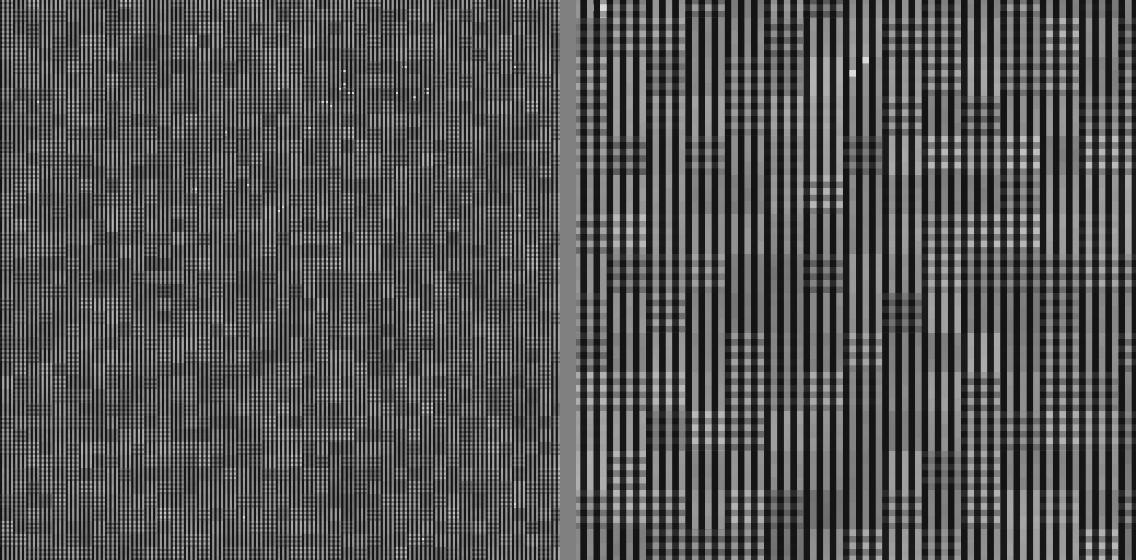
Left, the full canvas; right, a detail of the centre.
Reproduce this texture procedurally as a Shadertoy shader.

```glsl
// Fine grey mesh: bright vertical threads, faint cross gaps, patchy wear and a few glints.
#define REPEATS 128.0               // cells across and down
#define BLOCK_CELLS 3.0             // cells along one side of a worn patch
#define THREAD_WIDTH 0.50           // bright share of a cell
#define THREAD_SHIFT vec2(0.25)     // thread offset within a cell
#define GAP_COLOR vec3(0.08)
#define GAP_LIFT vec3(0.165)
#define THREAD_COLOR vec3(0.56)
#define GLINT_COLOR vec3(0.86)
#define BLOCK_VARIATION 0.22
#define CROSS_DEPTH 0.25            // darkest cross gap
#define GLINT_CENTER vec2(0.64, 0.83)

float hash(vec2 p) {
    vec3 q = fract(p.xyx * 0.1031);
    q += dot(q, q.yzx + 33.33);
    return fract((q.x + q.y) * q.z);
}

vec2 gradientAt(vec2 p) {
    float angle = 6.28318 * hash(p);
    return vec2(cos(angle), sin(angle));
}

float gradientNoise(vec2 p) {
    vec2 i = floor(p), f = fract(p);
    vec2 u = f * f * f * (f * (f * 6.0 - 15.0) + 10.0);
    vec2 e = vec2(1.0, 0.0);
    float low = mix(dot(gradientAt(i), f), dot(gradientAt(i + e.xy), f - e.xy), u.x);
    float high = mix(dot(gradientAt(i + e.yx), f - e.yx), dot(gradientAt(i + e.xx), f - e.xx), u.x);
    return mix(low, high, u.y);
}

// Soft band centred in each cell, one inside and zero outside
float band(float x, float width, float pixel) {
    float d = abs(fract(x) - 0.5) - 0.5 * width;
    return 1.0 - smoothstep(-0.5 * pixel, 0.5 * pixel, d);
}

void mainImage(out vec4 fragColor, in vec2 fragCoord) {
    vec2 uv = fragCoord / iResolution.xy;
    vec2 grid = uv * REPEATS;
    vec2 pixel = REPEATS / iResolution.xy;
    vec2 cell = floor(grid);
    vec2 block = floor(cell / BLOCK_CELLS);

    // Thread and row coverage
    vec2 shifted = grid - THREAD_SHIFT;
    float thread = band(shifted.x, THREAD_WIDTH, pixel.x);
    float row = band(shifted.y, THREAD_WIDTH, pixel.y);

    // Wear: each block has its own tone and depth of cross gaps
    float blockTone = hash(block + 7.0) + hash(block + 91.0) - 1.0;
    float broadTone = gradientNoise(uv * 9.0);
    float cellTone = hash(cell + 203.0) - 0.5;
    float tone = 1.0 + BLOCK_VARIATION * blockTone + 0.16 * broadTone + 0.06 * cellTone;
    float weave = smoothstep(0.35, 1.0, hash(block + 41.0) + 0.25 * broadTone);

    // Bright threads are cut by gaps, dark gaps are bridged by rows
    float cut = 1.0 + weave * (0.12 * row - CROSS_DEPTH * (1.0 - row));
    vec3 threadColor = THREAD_COLOR * tone * cut;
    float lift = row * smoothstep(0.0, 0.3, weave) + 0.4 * max(blockTone, 0.0);
    vec3 gapColor = mix(GAP_COLOR, GAP_LIFT, clamp(lift, 0.0, 1.0));
    vec3 color = mix(gapColor, threadColor, thread);

    // Sparse glints gather around one spot
    vec2 offset = (uv - GLINT_CENTER) / vec2(0.10, 0.04);
    float chance = 0.0004 + 0.05 * exp(-dot(offset, offset));
    float glint = step(hash(cell + 517.0), chance) * thread * row;
    fragColor = vec4(mix(color, GLINT_COLOR, glint), 1.0);
}
```
